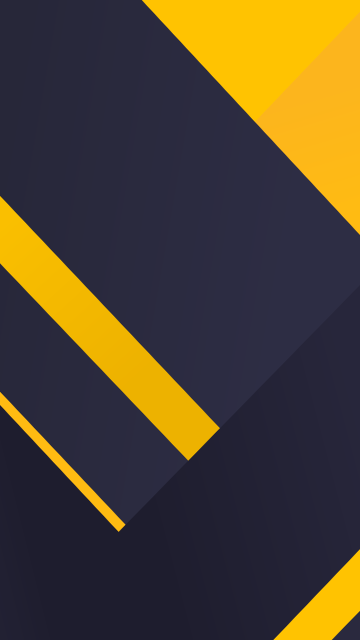
Give the GLSL for this background, as a Shadertoy shader.

```glsl
const vec3 GOLD = vec3(1.0, 0.765, 0.004);
const vec3 AMBER_DEEP = vec3(0.988, 0.710, 0.115);
const vec3 AMBER_LIGHT = vec3(1.0, 0.735, 0.070);
const vec3 STRIPE_LIGHT = vec3(0.980, 0.750, 0.0);
const vec3 STRIPE_DEEP = vec3(0.930, 0.697, 0.0);
const vec3 NAVY = vec3(0.153, 0.153, 0.225);
const vec3 NAVY_LIGHT = vec3(0.178, 0.177, 0.267);
const vec3 SHADE = vec3(0.118, 0.114, 0.180);
const vec3 SHADE_LIGHT = vec3(0.153, 0.149, 0.230);

// Smooth coverage of the half plane above the line from a (left) to b (right)
float above(vec2 p, vec2 a, vec2 b, float pixel) {
    vec2 along = normalize(b - a);
    float dist = dot(p - a, vec2(-along.y, along.x));
    return clamp(0.5 + dist / pixel, 0.0, 1.0);
}

// Linear colour ramp between two points
vec3 ramp(vec2 p, vec2 a, vec2 b, vec3 from, vec3 to) {
    vec2 span = b - a;
    return mix(from, to, clamp(dot(p - a, span) / dot(span, span), 0.0, 1.0));
}

void mainImage(out vec4 fragColor, in vec2 fragCoord) {
    float pixel = 1.0 / iResolution.y;
    vec2 p = fragCoord * pixel;

    // Shaded floor, with a faint lift in the lower left
    vec3 color = ramp(p, vec2(0.24, 0.17), vec2(0.58, 0.26), SHADE, SHADE_LIGHT);
    float lift = 1.0 - smoothstep(0.0, 0.10, p.x + 0.25 * p.y);
    color = mix(color, SHADE_LIGHT, 0.4 * lift);

    // Corner band and the panel beneath it
    float bandTop = above(p, vec2(0.4271, 0.0), vec2(0.5625, 0.1419), pixel);
    float bandBottom = above(p, vec2(0.5182, 0.0), vec2(0.5625, 0.0456), pixel);
    color = mix(color, GOLD, 1.0 - bandTop);
    color = mix(color, mix(NAVY, NAVY_LIGHT, 0.4), 1.0 - bandBottom);

    // Large panel, built up from its thin lower trim
    float panelEnd = above(p, vec2(0.1849, 0.1685), vec2(0.5625, 0.5547), pixel);
    float trimBottom = above(p, vec2(0.0, 0.3672), vec2(0.1849, 0.1693), pixel);
    float trimTop = above(p, vec2(0.0, 0.3880), vec2(0.1966, 0.1797), pixel);
    vec3 navy = ramp(p, vec2(0.0, 0.68), vec2(0.46, 0.60), NAVY, NAVY_LIGHT);
    vec3 panel = mix(AMBER_LIGHT, navy, trimTop);

    // Broad stripe
    float stripeBottom = above(p, vec2(0.0, 0.5885), vec2(0.2930, 0.2813), pixel);
    float stripeTop = above(p, vec2(0.0, 0.6940), vec2(0.3438, 0.3307), pixel);
    vec3 stripe = ramp(p, vec2(0.0, 0.65), vec2(0.22, 0.41), STRIPE_LIGHT, STRIPE_DEEP);
    panel = mix(panel, stripe, stripeBottom * (1.0 - stripeTop));

    // Gold corner with its amber fold
    float corner = above(p, vec2(0.2214, 1.0), vec2(0.5625, 0.6328), pixel);
    float fold = 1.0 - above(p, vec2(0.4010, 0.8125), vec2(0.5625, 0.9818), pixel);
    vec3 amber = ramp(p, vec2(0.50, 0.86), vec2(0.56, 0.66), AMBER_DEEP, AMBER_LIGHT);
    panel = mix(panel, mix(GOLD, amber, fold), corner);

    color = mix(color, panel, panelEnd * trimBottom);
    fragColor = vec4(color, 1.0);
}
```
